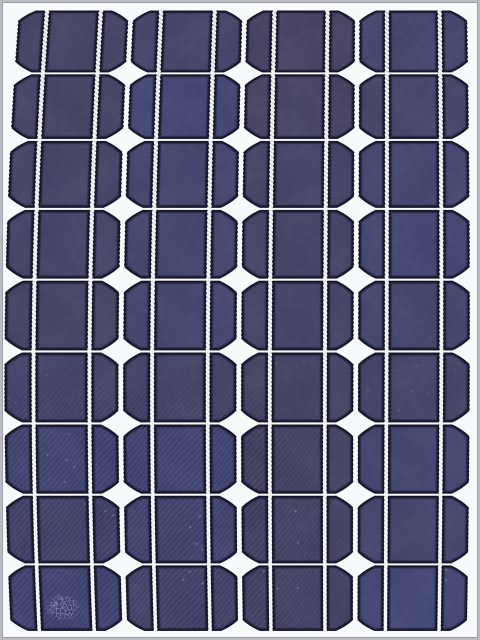
Write a Shadertoy shader that draws this pattern.

```glsl
const vec2 GRID = vec2(4.0, 9.0);
const vec2 PITCH = vec2(0.244, 0.149);   // cell spacing, canvas width = 1
const float ASPECT = 4.0 / 3.0;

float hash(vec2 p) {
    return fract(sin(dot(p, vec2(127.1, 311.7))) * 43758.5453);
}

// Nearest and second nearest feature distances
vec2 cellular(vec2 p) {
    vec2 base = floor(p);
    vec2 near = vec2(8.0);
    for (int j = -1; j <= 1; j++)
    for (int i = -1; i <= 1; i++) {
        vec2 id = base + vec2(i, j);
        float d = length(id + vec2(hash(id), hash(id + 37.0)) - p);
        near = d < near.x ? vec2(d, near.x) : vec2(near.x, min(near.y, d));
    }
    return near;
}

float fill(float d, float soft) {
    return 1.0 - smoothstep(-soft, soft, d);
}

// Barrel-bent coordinates: x counts columns, y counts rows from the top
vec2 lensGrid(float x, float down) {
    float left = 0.0043 + 0.09 * pow(abs(down - 0.6), 2.0);
    float right = 0.9835 - 0.026 * pow(abs(down - 0.5), 2.0);
    float s = (x - left) / (right - left);
    float d = down - 0.57;
    return vec2(4.0 * s - 0.015 * sin(3.14159 * s),
                5.185 + 8.88 * d + 1.5 * d * d * d);
}

// Rectangle whose corners are cut by an ellipse
float waferDistance(vec2 q, vec2 halfSize, vec2 radii) {
    vec2 box = abs(q) - halfSize;
    float arc = (length(q / radii) - 1.0) * 0.108;
    return max(max(box.x, box.y), arc);
}

// Blue silicon with tint per cell, mottling, streaks and specks
vec3 siliconColor(vec2 id, vec2 p, float down) {
    float tint = hash(id + 4.0);
    vec3 color = mix(vec3(0.285, 0.28, 0.405), vec3(0.275, 0.29, 0.465), tint);
    color = mix(color, vec3(0.29, 0.275, 0.39), id.x == 2.0 ? 0.6 : 0.0);
    float mottle = sin(p.x * 31.0 + 2.0 * sin(p.y * 17.0)) * sin(p.y * 23.0 + p.x * 9.0);
    color += 0.012 * mottle + 0.02 * (cellular(p * 60.0).x - 0.5);

    float streakArea = smoothstep(0.5, 0.7, down) * (1.0 - smoothstep(0.5, 0.85, p.x));
    float streak = sin(dot(p, vec2(560.0, -480.0)) + 2.0 * sin(p.x * 40.0));
    color += streakArea * (0.022 * streak - 0.012);

    float speck = fill(cellular(p * 22.0 + 5.0).x - 0.045, 0.04);
    float rare = step(0.75, hash(floor(p * 11.0)));
    return color + 0.16 * speck * rare * smoothstep(0.4, 0.8, down);
}

// Pale crackled stain
float stain(vec2 p, vec2 center, vec2 size) {
    vec2 f = cellular(p * 125.0);
    float mask = fill(length((p - center) / size) - 0.85, 0.25);
    return mask * fill(f.y - f.x - 0.15, 0.18);
}

// White backing with a grey rim at the canvas border
vec3 backingColor(vec2 p) {
    vec2 inset = min(p, vec2(1.0, ASPECT) - p);
    float edge = min(inset.x, inset.y);
    vec3 color = vec3(0.97, 0.98, 0.98);
    color = mix(color, vec3(0.73, 0.73, 0.76), fill(edge - 0.004, 0.002));
    return mix(color, vec3(0.45, 0.46, 0.51), 0.7 * fill(abs(edge - 0.005) - 0.0012, 0.0015));
}

void mainImage(out vec4 fragColor, in vec2 fragCoord) {
    vec2 uv = fragCoord / iResolution.xy;
    vec2 p = uv * vec2(1.0, ASPECT);
    float down = 1.0 - uv.y;
    float soft = max(0.7 / iResolution.x, 0.0013);

    vec2 grid = lensGrid(uv.x, down);
    vec2 id = clamp(floor(grid), vec2(0.0), GRID - 1.0);
    vec2 q = (grid - id - 0.5) * PITCH;

    // Beaded ripple along the white lines, stronger toward the top
    float bead = sin(722.0 * (p.y + 0.6 * p.x));
    float ripple = bead * mix(0.0008, 0.0003, down);

    // Cell and its two conductors
    vec2 gap = vec2(0.005 + ripple, 0.0022);
    float wafer = waferDistance(q, PITCH * 0.5 - gap, vec2(0.139, 0.089));
    float bar = abs(abs(q.x) - 0.0575) - mix(0.0043, 0.0037, down) - ripple;

    // Dark outlines fading into the cell face
    float edge = min(-wafer, bar);
    vec3 silicon = siliconColor(id, p, down);
    silicon += 0.22 * stain(p, vec2(0.13, 0.068), vec2(0.038, 0.028));
    silicon = mix(vec3(0.08, 0.08, 0.16), silicon, smoothstep(0.0015, 0.0095, edge));

    // Layers
    vec3 metal = vec3(0.96, 0.97, 0.97) - (0.06 - 0.06 * bead) * (1.0 - down);
    vec3 face = mix(silicon, metal, fill(bar, soft));
    vec3 color = mix(backingColor(p), face, fill(wafer, soft));
    fragColor = vec4(clamp(color, 0.0, 1.0), 1.0);
}
```
